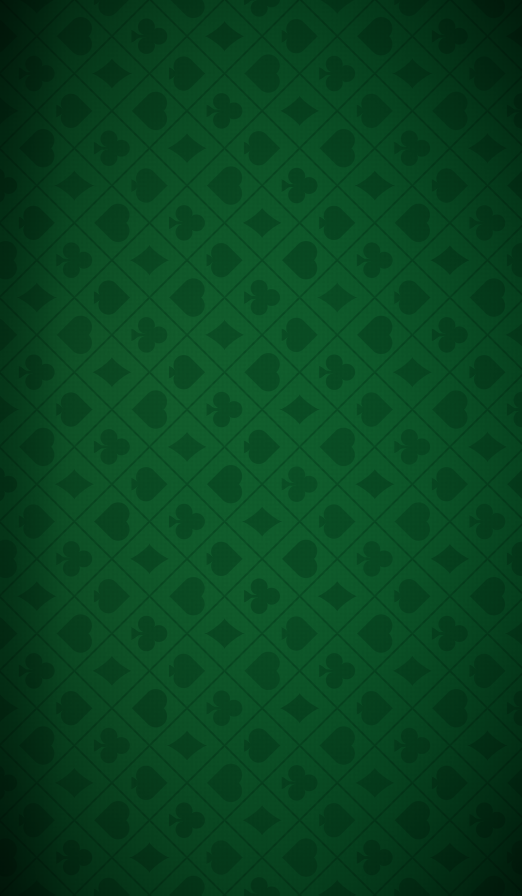
Reproduce this pattern procedurally as a WebGL 1 fragment shader.

```glsl
precision highp float;

uniform vec2 u_resolution;

#define REPEATS vec2(6.95, 12.0)
#define SHIFT vec2(0.02, 0.03)
#define LINE_HALF 0.025
#define LINE_DARK 0.20
#define SUIT_DARK 0.17
#define FELT vec3(0.051, 0.345, 0.163)
#define PEAK 1.07
#define THREADS 119.0
#define WEAVE 0.018
#define MOTTLE 0.025

float hash(vec2 p) {
  return fract(sin(dot(p, vec2(127.1, 311.7))) * 43758.55);
}

// Unit heart with its tip at the origin
float heart(vec2 p) {
  p.x = abs(p.x);
  if (p.x + p.y > 1.0) return length(p - vec2(0.25, 0.75)) - 0.3536;
  vec2 notch = p - vec2(0.0, 1.0);
  vec2 side = p - 0.5 * max(p.x + p.y, 0.0);
  return sqrt(min(dot(notch, notch), dot(side, side))) * sign(p.x - p.y);
}

// Flared foot shared by spade and club
float stem(vec2 p) {
  float flare = 0.04 + 0.12 * smoothstep(-0.25, -0.48, p.y);
  return max(abs(p.x) - flare, abs(p.y + 0.28) - 0.20);
}

float spade(vec2 p) {
  float leaf = heart(vec2(p.x, 0.48 - p.y) / 0.76) * 0.76;
  return min(leaf, stem(p));
}

float club(vec2 p) {
  float top = length(p - vec2(0.0, 0.25));
  float sides = length(vec2(abs(p.x), p.y) - vec2(0.25, -0.08));
  float core = length(p) - 0.12;
  return min(min(min(top, sides) - 0.225, core), stem(p));
}

// Diamond with slightly hollow sides
float diamond(vec2 p) {
  vec2 q = pow(abs(p) / vec2(0.40, 0.52) + 0.0001, vec2(0.85));
  return (q.x + q.y - 1.0) * 0.32;
}

float suit(vec2 p, float kind) {
  if (kind < 0.5) return diamond(p);
  if (kind < 1.5) return spade(p);
  if (kind < 2.5) return heart((p + vec2(0.0, 0.47)) / 0.85) * 0.85;
  return club(p);
}

float layeredSines(vec2 p) {
  float sum = 0.0;
  float amp = 0.5;
  for (int i = 0; i < 4; i++) {
    sum += amp * sin(p.x + 1.7 * sin(p.y)) * sin(p.y * 1.1 + sin(p.x * 0.7));
    p = mat2(1.6, 1.2, -1.2, 1.6) * p + 2.3;
    amp *= 0.55;
  }
  return sum;
}

void main() {
  vec2 uv = gl_FragCoord.xy / u_resolution;
  vec2 grid = vec2(uv.x, 1.0 - uv.y) * REPEATS * 2.0 + SHIFT;
  float px = 2.0 * REPEATS.y / u_resolution.y;

  // Diagonal lattice, with a centre in each cell
  vec2 diag = 0.5 * vec2(grid.x + grid.y, grid.x - grid.y);
  vec2 cell = floor(diag);
  vec2 centre = vec2(cell.x + cell.y + 1.0, cell.x - cell.y);
  vec2 local = grid - centre;

  // Suits cycle along rows and step from row to row, lying on their sides
  float kind = mod(floor((centre.x - 5.0 * centre.y - 1.0) * 0.5 + 0.5), 4.0);
  float shape = suit(local.yx, kind);
  float print = 1.0 - smoothstep(-0.7 * px, 0.7 * px, shape);
  print *= 0.90 + 0.2 * hash(centre);

  vec2 toLine = abs(fract(diag + 0.5) - 0.5) * 1.4142;
  vec2 ruled = 1.0 - smoothstep(LINE_HALF - 0.7 * px, LINE_HALF + 0.7 * px, toLine);
  float lines = max(ruled.x, ruled.y);
  lines *= 0.88 + 0.12 * sin(grid.y * 31.4);

  // Soft light, darkest toward the corners
  vec2 p = uv * 2.0 - vec2(0.98, 1.02);
  vec2 sq = p * p;
  float light = PEAK * (1.0 - 0.27 * sq.x) * (1.0 - 0.33 * sq.y);
  light *= 1.0 - 0.40 * sq.x * sq.y;
  light *= 1.0 - 0.22 * smoothstep(0.15, 0.0, uv.x);

  // Woven threads and worn patches
  vec2 thread = uv * vec2(1.0, REPEATS.y / REPEATS.x) * THREADS;
  float weave = sin(thread.x * 6.2832) * 0.6 + sin(thread.y * 6.2832) * 0.4;
  weave += hash(floor(thread * 2.0)) - 0.5;
  float patches = layeredSines(uv * vec2(4.0, 7.0));

  float shade = light * (1.0 - SUIT_DARK * print) * (1.0 - LINE_DARK * lines);
  shade *= 1.0 + WEAVE * weave + MOTTLE * patches;
  vec3 colour = FELT * pow(vec3(max(shade, 0.01)), vec3(2.6, 1.0, 1.1));

  // Dusty wash on the left
  float dust = smoothstep(0.75, 0.1, uv.x) * (0.6 + 0.4 * patches);
  colour.r += 0.022 * dust * shade * shade;
  gl_FragColor = vec4(clamp(colour, 0.0, 1.0), 1.0);
}
```
